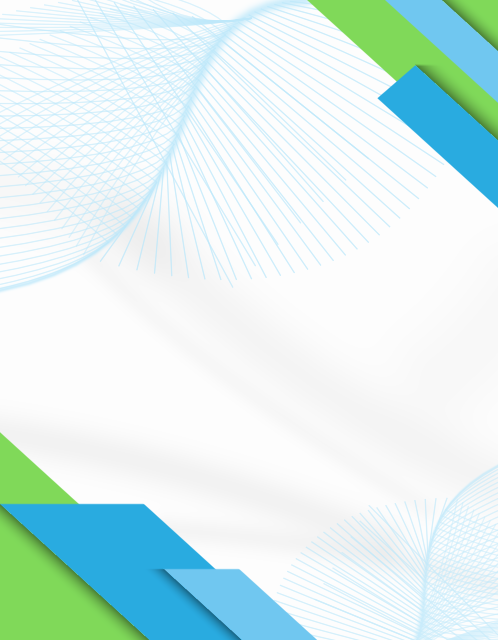
A Shadertoy shader for this background:

```glsl
// Pale draped backdrop with woven blue line fans and diagonal green and blue corner ribbons.

const vec2 PAGE = vec2(5.95, 7.67);
const float SLOPE = 0.913;
const vec3 GREEN = vec3(0.50, 0.85, 0.35);
const vec3 BLUE = vec3(0.16, 0.67, 0.88);
const vec3 SKY = vec3(0.44, 0.78, 0.94);
const vec3 THREAD = vec3(0.73, 0.905, 0.98);

float segment(vec2 p, vec2 a, vec2 b) {
    vec2 ab = b - a;
    return length(p - a - ab * clamp(dot(p - a, ab) / dot(ab, ab), 0.0, 1.0));
}

vec2 bend(vec2 a, vec2 b, vec2 c, float t) {
    return mix(mix(a, b, t), mix(b, c, t), t);
}

// Distance to a quadratic curve, sampled as short segments
float curve(vec2 p, vec2 a, vec2 b, vec2 c) {
    float d = 100.0;
    vec2 last = a;
    for (int i = 1; i <= 8; i++) {
        vec2 next = bend(a, b, c, float(i) / 8.0);
        d = min(d, segment(p, last, next));
        last = next;
    }
    return d;
}

// S-shaped spine that the threads gather along
vec2 spine(float t) {
    vec2 a = vec2(0.0, 3.48), b = vec2(2.9, 2.9), c = vec2(1.6, 0.1), d = vec2(3.65, 0.0);
    return mix(bend(a, b, c, t), bend(b, c, d, t), t);
}

float stroke(float d, float halfWidth, float px) {
    return 1.0 - smoothstep(halfWidth - 0.6 * px, halfWidth + 0.6 * px, d);
}

// Woven figure: amount of thread colour at p
float weave(vec2 p, float w, float px) {
    if (p.x > 6.2 || p.y > 3.65 || p.x < -0.2) return 0.0;
    float gap = 1.0;
    // Open fan right of the spine
    for (int i = 0; i < 36; i++) {
        float u = float(i) / 26.0;
        vec2 tip = bend(vec2(1.2, 3.13), vec2(4.1, 3.9), vec2(5.3, 1.97), u);
        gap *= 1.0 - 0.75 * stroke(segment(p, spine(0.35 + 0.46 * u), tip), w, px);
    }
    // Long crossing threads
    for (int i = 0; i < 7; i++) {
        float u = float(i) / 6.0;
        vec2 top = mix(vec2(0.9, -0.05), vec2(2.3, 0.2), u);
        vec2 tip = mix(vec2(2.78, 3.44), vec2(4.4, 1.9), u);
        gap *= 1.0 - 0.7 * stroke(segment(p, top, tip), w, px);
    }
    // Mesh left of the spine
    if (p.x < 3.7) {
        for (int i = 0; i < 26; i++) {
            float u = float(i) / 25.0;
            float t = 0.2 + 0.6 * u;
            vec2 end = spine(t);
            vec2 pull = end - 2.5 * (spine(t + 0.02) - spine(t - 0.02));
            vec2 edge = vec2(-0.1, 3.48 - 3.2 * pow(u, 1.3));
            gap *= 1.0 - 0.6 * stroke(curve(p, edge, pull, end), w, px);
            vec2 top = vec2(mix(-1.2, 1.8, u), mix(1.2, -0.1, u));
            gap *= 1.0 - 0.55 * stroke(curve(p, top, mix(top, end, 0.6) + vec2(0.12, -0.1), end), w, px);
        }
        for (int i = 0; i < 16; i++) {
            float u = float(i) / 15.0;
            vec2 foot = mix(vec2(-0.3, 1.5), vec2(1.0, 3.05), u);
            gap *= 1.0 - 0.5 * stroke(curve(p, foot, vec2(1.2 + 0.5 * u, 0.7 + u), spine(0.85 - 0.2 * u)), w, px);
            vec2 rim = vec2(mix(1.7, -0.8, u), -0.05 + 0.5 * u * u);
            gap *= 1.0 - 0.55 * stroke(curve(p, rim, vec2(2.3, 0.35), vec2(3.0, 0.22)), w, px);
        }
    }
    // Dense band along the spine
    float d = 100.0;
    for (int i = 0; i < 24; i++) {
        d = min(d, segment(p, spine(float(i) / 24.0), spine(float(i + 1) / 24.0)));
    }
    float thick = mix(0.025, 0.07, smoothstep(3.2, 0.5, p.y));
    return 1.0 - gap * (1.0 - 0.75 * exp(-d * d / (thick * thick)));
}

float fold(vec2 p, vec2 a, vec2 b, vec2 c, float width) {
    float d = curve(p, a, b, c) / width;
    return exp(-d * d);
}

float inside(float x, float lo, float hi, float px) {
    return smoothstep(lo - px, lo + px, x) * smoothstep(hi + px, hi - px, x);
}

// Soft shade fading away from an edge at d = 0
float shade(float d, float reach) {
    float s = 1.0 - clamp(d / reach, 0.0, 1.0);
    return 1.0 - 0.42 * s * s * step(0.0, d);
}

void mainImage(out vec4 fragColor, in vec2 fragCoord) {
    vec2 uv = fragCoord / iResolution.xy;
    vec2 p = vec2(uv.x, 1.0 - uv.y) * PAGE;
    float px = PAGE.x / iResolution.x;

    // Draped cloth
    float grey = 0.035 * fold(p, vec2(1.5, 2.6), vec2(3.6, 4.9), vec2(6.2, 5.9), 0.38);
    grey += 0.022 * fold(p, vec2(1.1, 3.1), vec2(2.4, 4.5), vec2(5.1, 6.1), 0.13);
    grey += 0.045 * fold(p, vec2(-0.3, 5.15), vec2(2.2, 5.5), vec2(4.6, 6.5), 0.25);
    grey += 0.035 * fold(p, vec2(2.0, 6.35), vec2(4.2, 6.5), vec2(6.2, 7.1), 0.16);
    grey += 0.025 * fold(p, vec2(-0.2, 2.2), vec2(0.7, 2.3), vec2(1.8, 2.9), 0.45);
    grey += 0.022 * fold(p, vec2(5.3, 4.5), vec2(5.8, 4.1), vec2(6.2, 3.5), 0.6);
    vec3 col = vec3(0.993 - grey);

    // Thread figures: the lower one is turned, reduced and shifted
    vec2 d = p - vec2(5.95, 5.58);
    vec2 turned = vec2(0.959 * d.x - 0.284 * d.y, 0.284 * d.x + 0.959 * d.y);
    bool low = p.y > 4.5;
    vec2 q = low ? vec2(0.0, 3.48) - turned / 0.58 : p;
    float zoom = low ? 1.0 / 0.58 : 1.0;
    col = mix(col, THREAD, weave(q, 0.008 * zoom, px * zoom) * (low ? 0.8 : 0.95));

    // Upper right ribbons, measured across their shared diagonal
    float k = p.y - SLOPE * p.x;
    if (p.y < 3.8) {
        vec3 leaf = GREEN * shade(-4.82 - k, 0.28);
        leaf *= mix(1.0, shade(-3.75 - k, 0.32), smoothstep(0.76, 0.8, p.y));
        col = mix(col, leaf, inside(k, -9.0, -3.35, px));
        col = mix(col, SKY, inside(k, -4.82, -4.2, px));
        float cut = inside(0.87 * p.x + p.y, 5.10, 99.0, px);
        col = mix(col, BLUE, inside(k, -3.75, -2.94, px) * cut);
    } else {
        // Lower left ribbons
        float belowBlue = smoothstep(6.04 - px, 6.04 + px, p.y);
        float belowSky = smoothstep(6.82 - px, 6.82 + px, p.y);
        vec3 leaf = GREEN * mix(1.0, shade(k - 6.04, 0.30), belowBlue);
        col = mix(col, leaf, inside(k, 5.18, 99.0, px));
        vec3 sea = BLUE * mix(1.0, shade(k - 5.03, 0.24), belowSky);
        col = mix(col, sea, inside(k, 4.47, 6.04, px) * belowBlue);
        col = mix(col, SKY, inside(k, 4.21, 5.03, px) * belowSky);
    }
    fragColor = vec4(col, 1.0);
}
```
